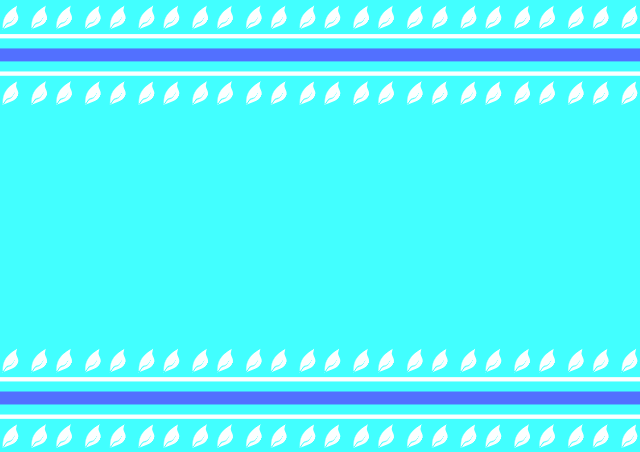
A WebGL 1 fragment shader for this background:

```glsl
precision highp float;
// Two horizontal ribbons on a cyan field, each a blue stripe between white
// rules, with a row of paired white leaves above and below it. Leaves come
// from curved bounds repeated along x, with a slit cut out as the vein.

#define DESIGN vec2(768.0, 544.0) // layout units, y pointing down
#define TOP_BAND 66.1             // centre of the upper ribbon
#define BOTTOM_BAND 479.0         // centre of the lower ribbon
#define STRIPE_HALF 7.8
#define RULE_OFFSET 22.5
#define RULE_HALF 2.6
#define LEAF_PERIOD 64.4          // width of one pair of leaves
#define FIRST_LEAF 3.3
#define LEAF_GAP 34.5
#define LEAF_ROWS vec2(-59.0, 32.0) // leaf tops relative to the ribbon
#define LEAF_SIZE vec2(18.5, 28.0)

uniform vec2 u_resolution;

const vec3 CYAN = vec3(0.26, 1.0, 1.0);
const vec3 BLUE = vec3(0.32, 0.44, 1.0);
const vec3 WHITE = vec3(0.99, 1.0, 1.0);

// Coverage of a signed distance that is positive inside the shape.
float coverage(float inside, float pixel) {
  return clamp(0.5 + inside / pixel, 0.0, 1.0);
}

// Leaf with its tip at upper right and its stem at lower left.
float leafInside(vec2 p) {
  float t = clamp(p.y / LEAF_SIZE.y, 0.0, 1.0);
  float u = clamp(p.x / LEAF_SIZE.x, 0.0, 1.2);
  float left = 17.0 * pow(1.0 - t, 2.9);
  float right = 16.0 + max(0.0, 1.0 - p.y / 5.0)
              + 2.6 * smoothstep(5.0, 14.0, p.y);
  float bottom = LEAF_SIZE.y - 7.2 * u - 5.0 * pow(u, 8.0);
  float blade = min(min((p.x - left) / 1.4, right - p.x),
                    min(bottom - p.y, p.y));

  // S-shaped vein, tapering toward the tip
  float s = clamp((p.x - 1.0) / 13.0, 0.0, 1.0);
  float veinY = 27.0 - 13.0 * (s + 0.12 * sin(6.2832 * s));
  float veinWidth = mix(0.7, 0.15, s);
  float slit = max(abs(p.y - veinY) * 0.7 - veinWidth, p.x - 14.0);
  return min(blade, slit);
}

void main() {
  vec2 uv = gl_FragCoord.xy / u_resolution;
  vec2 p = vec2(uv.x, 1.0 - uv.y) * DESIGN;
  float pixel = DESIGN.x / u_resolution.x;

  // Height relative to the nearest ribbon
  float band = p.y < 0.5 * DESIGN.y ? TOP_BAND : BOTTOM_BAND;
  float v = p.y - band;

  // Stripe and rules
  float stripe = coverage(STRIPE_HALF - abs(v), pixel);
  float rules = coverage(RULE_HALF - abs(abs(v) - RULE_OFFSET), pixel);

  // Repeated pairs of leaves, unevenly spaced
  float margin = 2.0;
  float x = mod(p.x - FIRST_LEAF + margin, LEAF_PERIOD) - margin;
  x -= x > LEAF_GAP - margin ? LEAF_GAP : 0.0;
  float y = v - (v < 0.0 ? LEAF_ROWS.x : LEAF_ROWS.y);
  float leaves = coverage(leafInside(vec2(x, y)), pixel);

  vec3 color = mix(CYAN, BLUE, stripe);
  color = mix(color, WHITE, max(rules, leaves));
  gl_FragColor = vec4(color, 1.0);
}
```
